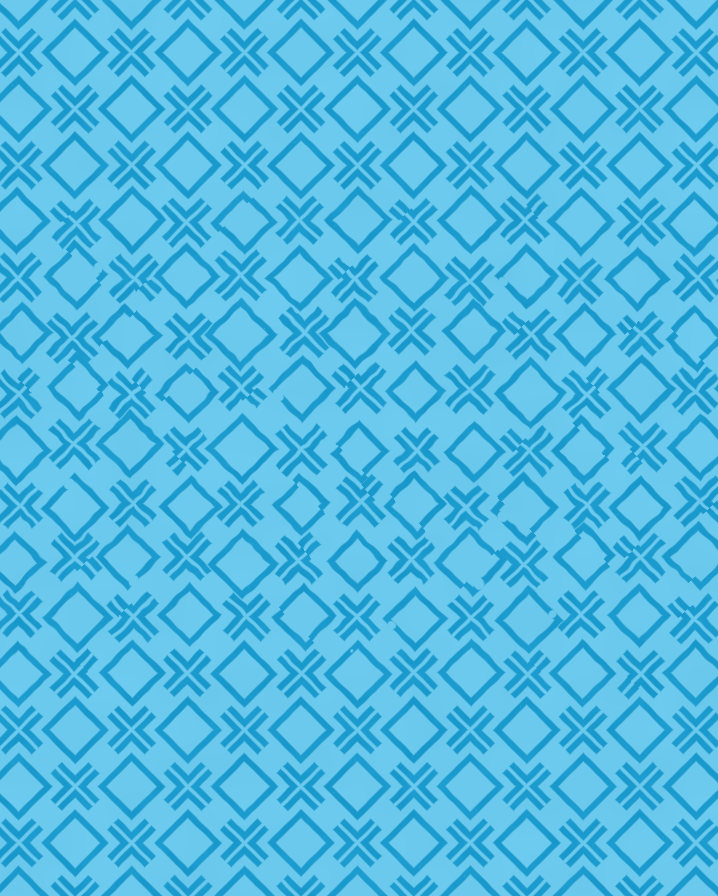
Reproduce this pattern procedurally as a Shadertoy shader.

```glsl
// Blue checkerboard of outlined diamonds and split crosses, worn across the middle rows.

const float ROWS = 15.87;                  // cells down the canvas
const vec2 FIRST_CELL = vec2(0.33, 0.93);  // first centre from the top left
const vec3 GROUND = vec3(0.42, 0.79, 0.93);
const vec3 INK = vec3(0.10, 0.60, 0.80);

float hash(vec2 p) {
    return fract(sin(dot(p, vec2(127.1, 311.7))) * 43758.5453);
}

vec2 signedHash(vec2 p) {
    return 2.0 * vec2(hash(p), hash(p + 19.7)) - 1.0;
}

float valueNoise(vec2 p) {
    vec2 i = floor(p);
    vec2 f = fract(p);
    f = f * f * (3.0 - 2.0 * f);
    return mix(mix(hash(i), hash(i + vec2(1, 0)), f.x),
               mix(hash(i + vec2(0, 1)), hash(i + vec2(1, 1)), f.x), f.y);
}

vec2 rotate45(vec2 p) {
    return vec2(p.x + p.y, p.y - p.x) * 0.70711;
}

// Outline of a square standing on its corner
float diamondOutline(vec2 p, float radius, float halfWidth) {
    vec2 q = abs(rotate45(p));
    return abs(max(q.x, q.y) - radius) - halfWidth;
}

// Four chevrons whose arms run in pairs along the diagonals
float splitCross(vec2 p, float reach, float inner, float outer) {
    vec2 q = abs(rotate45(p));
    float along = max(q.x, q.y);
    float across = min(q.x, q.y);
    return max(along - reach, max(inner - across, across - outer));
}

// Strength of the wear in a row, strongest mid-canvas
float wearAt(float row) {
    return smoothstep(1.5, 4.5, row) * (1.0 - smoothstep(9.0, 12.0, row));
}

float motif(vec2 p, vec2 cell, float wear) {
    bool isDiamond = mod(cell.x + cell.y, 2.0) > 0.5;

    // Uneven placement
    vec2 q = p - signedHash(cell) * 0.075 * wear;

    // A corner of some motifs slips sideways
    vec2 side = sign(signedHash(cell + 5.3)) * 0.70711;
    float slips = step(0.6, hash(cell + 8.1)) * wear;
    q += vec2(-side.y, side.x) * 0.07 * slips * step(0.2, dot(q, side));

    float size = 1.0 + signedHash(cell + 31.0).x * 0.10 * wear;
    float d = isDiamond ? diamondOutline(q, 0.369 * size, 0.054)
                        : splitCross(q, 0.47 * size, 0.032, 0.14);

    // Small breaks in a few strokes
    float breaks = step(0.78, hash(cell + 47.0)) * wear;
    vec2 breakAt = side * 0.37 + vec2(-side.y, side.x) * 0.22;
    return max(d, 0.10 * breaks - length(q - breakAt));
}

void mainImage(out vec4 fragColor, in vec2 fragCoord) {
    float pixel = ROWS / iResolution.y;
    vec2 p = vec2(fragCoord.x, iResolution.y - fragCoord.y) * pixel - FIRST_CELL;

    // Hand-cut wobble of the edges
    float wobble = mix(0.012, 0.04, wearAt(p.y));
    vec2 warped = p + wobble * (vec2(valueNoise(p * 6.0),
                                     valueNoise(p * 6.0 + 37.0)) - 0.5);

    // Nearest motif, neighbours included since diamonds overrun their cells
    vec2 home = floor(warped + 0.5);
    float d = 1.0;
    for (int y = -1; y <= 1; y++) {
        for (int x = -1; x <= 1; x++) {
            vec2 cell = home + vec2(x, y);
            d = min(d, motif(warped - cell, cell, wearAt(cell.y)));
        }
    }

    // Flat inks with a faint mottling
    float edge = max(pixel * 0.8, 0.018);
    float cover = 1.0 - smoothstep(-edge, edge, d);
    vec3 ink = INK + 0.025 * (valueNoise(p * 4.0) - 0.4);
    vec3 ground = GROUND + 0.012 * (valueNoise(p * 1.5 + 11.0) - 0.5);
    fragColor = vec4(mix(ground, ink, cover), 1.0);
}
```
